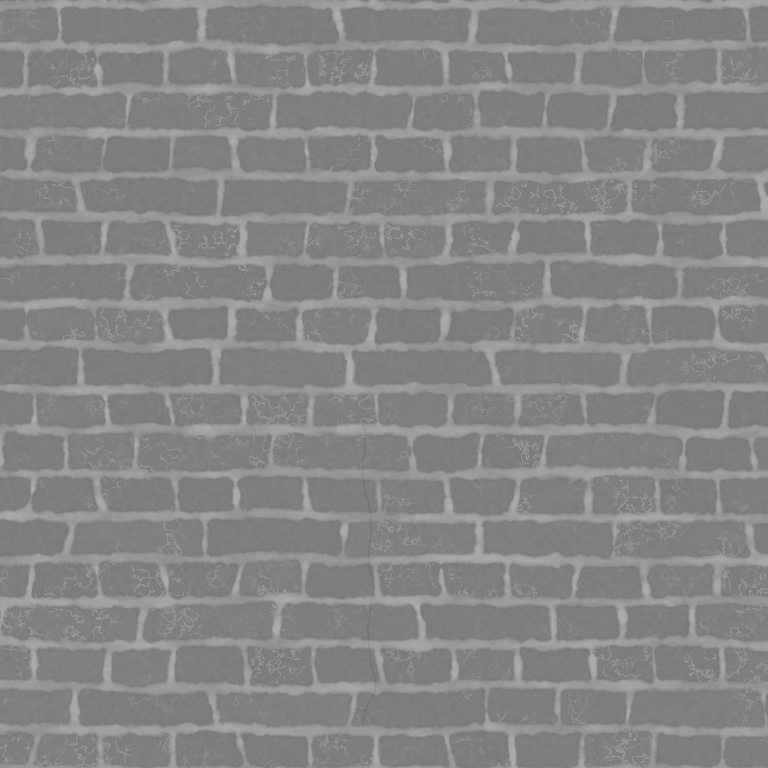
This texture map is drawn by a WebGL 2 fragment shader. Its source:

```glsl
#version 300 es
precision highp float;

uniform vec2 u_resolution;
out vec4 outColor;

const vec3 BRICK = vec3(0.495);
const vec3 MORTAR = vec3(0.57);
const vec3 MORTAR_LIGHT = vec3(0.65);
const float COURSES = 18.0;
const float COURSE_OFFSET = 0.1;      // in courses, from the top
const float HEADER_LENGTH = 0.0895;   // a stretcher is two headers long
const float HEADER_SHIFT = 0.034;
const float STRETCHER_SHIFT[9] = float[9](
    0.082, 0.172, 0.103, 0.170, 0.101, 0.174, 0.086, 0.005, 0.098);
const float SPLIT_CHANCE = 0.09;      // stretchers cut into two headers
const float BED_HALF = 0.0060;
const float HEAD_HALF = 0.0037;
const float CORNER = 0.006;
const float EDGE_SOFTNESS = 0.0022;
const float EDGE_ROUGHNESS = 0.010;
const float WAVINESS = 0.008;
const float JOINT_JITTER = 0.011;
const float JOINT_TILT = 0.009;
const float GRAIN = 0.035;
const float FLECK_STRENGTH = 0.10;
const float CRACK_X = 0.478;

float hash(vec2 p) {
    return fract(sin(dot(p, vec2(127.1, 311.7))) * 43758.5453);
}

float noise(vec2 p) {
    vec2 i = floor(p), f = fract(p);
    f = f * f * (3.0 - 2.0 * f);
    return mix(mix(hash(i), hash(i + vec2(1, 0)), f.x),
               mix(hash(i + vec2(0, 1)), hash(i + vec2(1, 1)), f.x), f.y);
}

float fbm(vec2 p) {
    float sum = 0.0, amplitude = 0.533;
    for (int i = 0; i < 4; i++) {
        sum += amplitude * noise(p);
        p = p * 2.03 + 17.3;
        amplitude *= 0.5;
    }
    return sum;
}

// Clearance from the head joints (x) and bed joints (y); brick id in zw
vec4 brickCell(vec2 p) {
    float v = (1.0 - p.y) * COURSES - COURSE_OFFSET;
    float course = mod(floor(v), COURSES);
    float rise = fract(v);
    bool stretchers = mod(course, 2.0) < 0.5;
    float shift = stretchers ? STRETCHER_SHIFT[int(course) / 2]
                             : HEADER_SHIFT + 0.015 * hash(vec2(course, 5.0));
    float nearest = floor((p.x - shift) / HEADER_LENGTH + 0.5);
    float headGap = 1.0, brick = -100.0;

    for (int k = -2; k <= 2; k++) {
        float joint = nearest + float(k);
        vec2 id = vec2(joint, course);
        bool halfway = stretchers && mod(joint, 2.0) > 0.5;
        if (halfway && hash(id + 61.0) > SPLIT_CHANCE) continue;
        float x = shift + joint * HEADER_LENGTH + (hash(id) - 0.5) * JOINT_JITTER
                + (hash(id + 23.0) - 0.5) * JOINT_TILT * (rise - 0.5) * 2.0;
        float width = HEAD_HALF * mix(0.7, 1.35, hash(id + 41.0));
        headGap = min(headGap, abs(p.x - x) - width);
        if (p.x > x) brick = max(brick, joint);
    }
    float bedGap = min(rise, 1.0 - rise) / COURSES - BED_HALF;
    return vec4(headGap, bedGap, brick, course);
}

void main() {
    vec2 p = gl_FragCoord.xy / u_resolution;
    float pixel = 1.0 / min(u_resolution.x, u_resolution.y);

    // Uneven courses and ragged, rounded bricks
    vec2 bend = vec2(noise(p * 22.0 + 9.0), noise(p * vec2(11.0, 20.0))) - 0.5;
    vec4 cell = brickCell(p + bend * WAVINESS);
    float d = CORNER - length(max(CORNER - cell.xy, 0.0));
    d += (fbm(p * 65.0) - 0.5) * EDGE_ROUGHNESS;
    float soft = max(EDGE_SOFTNESS, pixel);
    float brickMask = smoothstep(-soft, soft, d);

    // Mortar, palest in the core and in the head joints
    float light = 0.55 * smoothstep(0.0, -0.005, d)
                + 0.45 * smoothstep(0.0, 0.008, cell.y)
                + 1.7 * (fbm(p * vec2(22.0, 55.0) + 3.0) - 0.5);
    vec3 mortar = mix(MORTAR, MORTAR_LIGHT, clamp(light, 0.0, 1.2));

    // Brick faces with veined flecks, heavier on some bricks
    float wear = hash(cell.zw + 77.0);
    float patches = smoothstep(0.48, 0.72, fbm(p * 32.0 + 40.0) + 0.2 * (wear - 0.5));
    float vein = 1.0 - abs(2.0 * fbm(p * 95.0 + 11.0) - 1.0);
    float fleck = smoothstep(0.86, 1.0, vein) * (patches + 0.12) * mix(0.3, 1.0, wear);
    vec3 face = BRICK + 0.012 * (hash(cell.zw + 13.0) - 0.5) + FLECK_STRENGTH * fleck;
    face -= 0.018 * (1.0 - smoothstep(0.0, 0.0045, d));

    vec3 color = mix(mortar, face, brickMask);
    color += GRAIN * (fbm(p * 190.0) - 0.5);

    // Broken hairline crack
    float crackDist = abs(p.x - CRACK_X - 0.035 * (fbm(vec2(p.y * 18.0, 2.0)) - 0.5));
    float crackMask = smoothstep(0.45, 0.6, noise(vec2(p.y * 9.0, 31.0)))
                    * (1.0 - smoothstep(0.42, 0.5, p.y));
    color -= 0.05 * crackMask * (1.0 - smoothstep(0.0, max(0.0016, pixel), crackDist));

    outColor = vec4(color, 1.0);
}
```
